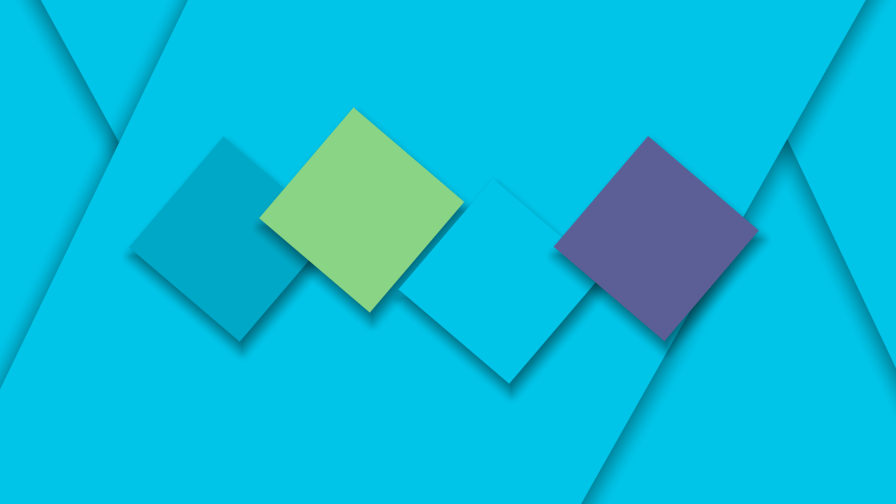
Give the GLSL for this background, as a Shadertoy shader.

```glsl
// Flat paper layers: three large cyan sheets and four tilted squares.
// Each layer is a signed distance; a shifted, blurred copy of the same
// distance darkens whatever lies below it as a soft drop shadow.

#define HALF_SIDE 0.1444
#define TILT vec2(0.761, -0.649)
#define SQUARE_DROP vec2(0.005, -0.018)
#define SQUARE_BLUR 0.024
#define SQUARE_SHADE 0.48
#define SHEET_DROP vec2(0.0, -0.010)
#define SHEET_BLUR 0.046
#define SHEET_SHADE 0.55

const vec3 CYAN   = vec3(0.00, 0.77, 0.91);
const vec3 TEAL   = vec3(0.00, 0.66, 0.78);
const vec3 GREEN  = vec3(0.54, 0.83, 0.52);
const vec3 PURPLE = vec3(0.36, 0.37, 0.59);

// Distance to the line a-b, positive on the right of its direction
float lineDistance(vec2 p, vec2 a, vec2 b) {
    vec2 along = normalize(b - a);
    return dot(p - a, vec2(along.y, -along.x));
}

// Distance to a tilted square around the origin
float squareDistance(vec2 p) {
    vec2 q = vec2(dot(p, TILT), dot(p, vec2(-TILT.y, TILT.x)));
    vec2 d = abs(q) - HALF_SIDE;
    return length(max(d, 0.0)) + min(max(d.x, d.y), 0.0);
}

// Sheets: 0 is the left one, 1 the right one, 2 the wide middle one
float sheetDistance(vec2 p, int sheet) {
    if (sheet == 0) return lineDistance(p, vec2(-0.808, 1.0), vec2(-0.653, 0.718));
    if (sheet == 1) return lineDistance(p, vec2(0.676, 0.718), vec2(0.889, 0.269));
    float leftEdge  = lineDistance(p, vec2(-0.516, 1.0), vec2(-0.889, 0.227));
    float rightEdge = lineDistance(p, vec2(0.264, 0.0), vec2(0.829, 1.0));
    return max(leftEdge, rightEdge);
}

// Lays a shape over the colour below, after darkening it by the shadow
vec3 layer(vec3 below, vec3 paint, float shape, float shadow, float blur, float shade) {
    float pixel = 0.75 / iResolution.y;
    float dark = shade * (1.0 - smoothstep(-blur, blur, shadow));
    float cover = 1.0 - smoothstep(-pixel, pixel, shape);
    return mix(below * (1.0 - dark), paint, cover);
}

void mainImage(out vec4 fragColor, in vec2 fragCoord) {
    // Height runs 0 to 1, x is measured from the middle
    vec2 p = (fragCoord - vec2(0.5 * iResolution.x, 0.0)) / iResolution.y;
    vec3 color = CYAN;

    // Large sheets
    for (int i = 0; i < 3; i++) {
        color = layer(color, CYAN, sheetDistance(p, i),
                      sheetDistance(p - SHEET_DROP, i), SHEET_BLUR, SHEET_SHADE);
    }

    // Squares, from the lowest to the topmost
    vec2 centers[4] = vec2[4](vec2(-0.4294, 0.5255), vec2(-0.1713, 0.5833),
                              vec2(0.1053, 0.4421), vec2(0.4132, 0.5266));
    vec3 paints[4] = vec3[4](TEAL, GREEN, CYAN, PURPLE);
    for (int i = 0; i < 4; i++) {
        vec2 q = p - centers[i];
        color = layer(color, paints[i], squareDistance(q),
                      squareDistance(q - SQUARE_DROP), SQUARE_BLUR, SQUARE_SHADE);
    }

    fragColor = vec4(color, 1.0);
}
```
